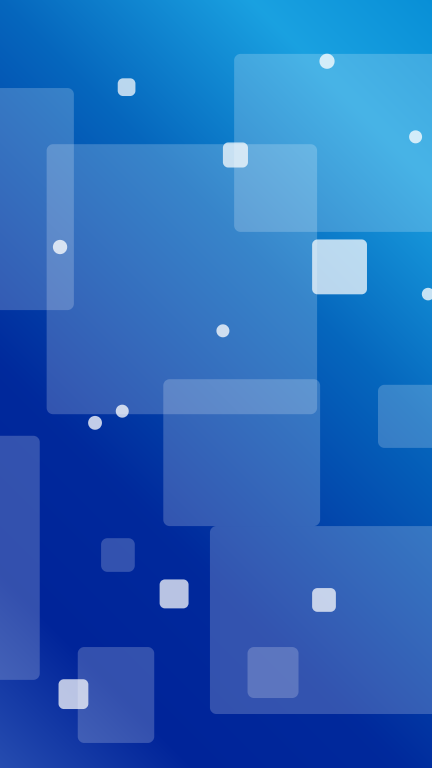
A Shadertoy shader for this background:

```glsl
// Translucent rounded panels, bright tiles and dots float over a diagonal blue gradient.
// Each shape is a rounded-box distance, blended towards white in a loop.
// Lengths are in hundredths of the canvas width.

// Panels: left, bottom, right, top
const vec4 PANELS[10] = vec4[10](
    vec4(-4.0, 106.0, 17.1, 157.4),
    vec4(10.8, 81.9, 73.4, 144.4),
    vec4(54.2, 124.1, 104.0, 165.3),
    vec4(37.8, 56.0, 74.1, 90.0),
    vec4(87.5, 74.1, 104.0, 88.7),
    vec4(-4.0, 20.4, 9.2, 76.9),
    vec4(48.6, 12.5, 104.0, 56.0),
    vec4(18.0, 5.8, 35.7, 28.0),
    vec4(23.4, 45.4, 31.2, 53.2),
    vec4(57.3, 16.2, 69.1, 28.0));

// Tiles and dots: centre, half size
const vec3 TILES[6] = vec3[6](
    vec3(78.6, 116.0, 6.35), vec3(29.3, 157.6, 2.05), vec3(54.5, 141.9, 2.9),
    vec3(40.3, 40.3, 3.35), vec3(75.0, 38.9, 2.75), vec3(17.0, 17.1, 3.45));

const vec3 DOTS[7] = vec3[7](
    vec3(75.7, 163.6, 1.75), vec3(96.2, 146.1, 1.5), vec3(13.9, 120.6, 1.65),
    vec3(99.1, 109.7, 1.45), vec3(51.6, 101.2, 1.5), vec3(28.3, 82.6, 1.5),
    vec3(22.0, 79.9, 1.6));

float roundedBox(vec2 p, vec2 halfSize, float radius) {
    vec2 q = abs(p) - halfSize + radius;
    return length(max(q, 0.0)) + min(max(q.x, q.y), 0.0) - radius;
}

float ramp(float a, float b, float t) {
    return clamp((t - a) / (b - a), 0.0, 1.0);
}

// Violet corner, navy, royal blue, cyan band, then a deeper cyan corner
vec3 backdrop(float t) {
    vec3 c = mix(vec3(0.15, 0.30, 0.69), vec3(0.0, 0.14, 0.60), ramp(0.0, 45.0, t));
    c = mix(c, vec3(0.0, 0.16, 0.61), ramp(45.0, 93.0, t));
    c = mix(c, vec3(0.02, 0.40, 0.74), ramp(93.0, 178.0, t));
    c = mix(c, vec3(0.10, 0.63, 0.88), ramp(178.0, 236.0, t));
    return mix(c, vec3(0.03, 0.56, 0.84), ramp(236.0, 278.0, t));
}

void mainImage(out vec4 fragColor, in vec2 fragCoord) {
    float pixel = 100.0 / iResolution.x;
    vec2 p = fragCoord * pixel;
    vec3 color = backdrop(p.x + p.y);

    // Faint panels, lighter where they overlap
    for (int i = 0; i < PANELS.length(); i++) {
        vec4 b = PANELS[i];
        float d = roundedBox(p - 0.5 * (b.xy + b.zw), 0.5 * (b.zw - b.xy), 1.5);
        color = mix(color, vec3(1.0), 0.2 * clamp(0.5 - d / pixel, 0.0, 1.0));
    }

    // Bright tiles
    for (int i = 0; i < TILES.length(); i++) {
        float d = roundedBox(p - TILES[i].xy, vec2(TILES[i].z), 1.25);
        color = mix(color, vec3(1.0), 0.72 * clamp(0.5 - d / pixel, 0.0, 1.0));
    }

    // Bright dots
    for (int i = 0; i < DOTS.length(); i++) {
        float d = length(p - DOTS[i].xy) - DOTS[i].z;
        color = mix(color, vec3(1.0), 0.76 * clamp(0.5 - d / pixel, 0.0, 1.0));
    }

    fragColor = vec4(color, 1.0);
}
```
